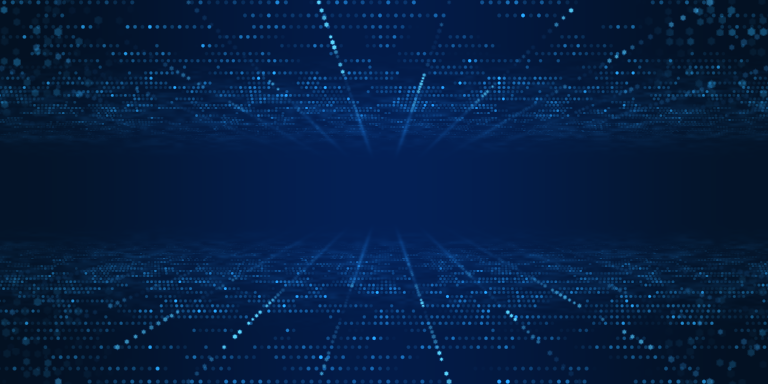
A Shadertoy shader for this background:

```glsl
// Two mirrored planes of glowing blue data dots receding to a dark central horizon.

float hash(vec2 p) {
    vec3 q = fract(vec3(p.xyx) * 0.1031);
    q += dot(q, q.yzx + 33.33);
    return fract((q.x + q.y) * q.z);
}

float noise(vec2 p) {
    vec2 i = floor(p), f = fract(p);
    f = f * f * (3.0 - 2.0 * f);
    return mix(mix(hash(i), hash(i + vec2(1, 0)), f.x),
               mix(hash(i + vec2(0, 1)), hash(i + vec2(1, 1)), f.x), f.y);
}

float hexDistance(vec2 p) {
    p = abs(p);
    return max(p.x, 0.5 * p.x + 0.866 * p.y);
}

float disc(float d, float radius, float soft) {
    return clamp((radius - d) / soft + 0.5, 0.0, 1.0);
}

// Dashed crosswise rows of small dots; q.y is the distance from the horizon
float dotRows(vec2 q, float seed, float pixel) {
    float row = floor(1.0 / q.y / 0.15);
    float y = 1.0 / ((row + 0.5) * 0.15);
    float column = floor(q.x / y / 0.045);
    vec2 center = vec2((column + 0.5) * 0.045 * y, y);
    float dash = smoothstep(0.46, 0.6, noise(vec2(column * 0.19 + seed, row * 7.3 + seed)));
    float sparkle = hash(vec2(column + seed, row));
    float light = dash * (0.2 + 0.75 * sparkle * sparkle);
    light += 0.5 * step(0.96, sparkle);
    return light * disc(length(q - center), 0.0022 + 0.006 * y, pixel * 1.2);
}

// Bright dots on the lines that meet at the vanishing point
float dotRays(vec2 q, float seed, float pixel) {
    float ray = floor(q.x / q.y / 0.687);
    float slope = (ray + 0.5) * 0.687;
    float cell = floor(1.0 / q.y / 0.09);
    float light = 0.0;
    for (int i = -2; i <= 2; i++) {
        float id = cell + float(i);
        float y = 1.0 / ((id + 0.5) * 0.09);
        vec2 center = vec2(slope * y, y);
        float side = smoothstep(0.4, 1.0, abs(center.x));
        float radius = (0.0025 + 0.0065 * y) * (0.75 + 0.4 * hash(vec2(id, ray + seed)) + 0.6 * side);
        float run = smoothstep(0.25, 0.75, noise(vec2(id * 0.29 + seed, ray * 5.7 + seed)));
        float glow = (0.12 + 0.88 * run) * mix(1.0, 0.5, side);
        glow *= step(0.2, hash(vec2(id + seed, ray * 3.0)));
        light = max(light, glow * disc(hexDistance(q - center), radius, pixel * 1.3 + 0.001));
    }
    return light * mix(1.0, 0.6, smoothstep(1.2, 2.6, abs(slope)));
}

// Scattered, out-of-focus hexagons toward the sides
float bokeh(vec2 q, float seed) {
    vec2 id = floor(q / 0.027);
    vec2 jitter = vec2(hash(id + seed), hash(id + seed + 17.0)) - 0.5;
    vec2 local = q - (id + 0.5 + 0.3 * jitter) * 0.027;
    float chance = hash(id + seed + 41.0);
    float light = step(0.55, chance) * (0.15 + 0.85 * pow(hash(id + seed + 73.0), 3.0));
    return light * disc(hexDistance(local), 0.006 + 0.004 * chance, 0.005);
}

void mainImage(out vec4 fragColor, in vec2 fragCoord) {
    float pixel = 1.0 / iResolution.y;
    vec2 p = (fragCoord - 0.5 * iResolution.xy) * pixel;
    float top = step(0.0, p.y);
    float seed = 11.0 + 26.0 * top;
    vec2 q = vec2(p.x, max(abs(p.y), 0.02));
    float side = abs(p.x);

    // Backdrop: blue in the middle, navy at both sides
    vec3 color = mix(vec3(0.014, 0.126, 0.335), vec3(0.014, 0.078, 0.16), smoothstep(0.0, 1.0, side));
    color *= 1.0 - 0.16 * smoothstep(0.12, 0.35, q.y);

    // Blurred streaks of haze near the horizon
    float band = smoothstep(0.08, 0.18, q.y) * smoothstep(0.38, 0.22, q.y);
    float streaks = noise(vec2(p.x * 14.0 + seed, q.y * 90.0)) * noise(vec2(p.x * 45.0, q.y * 160.0 + seed));
    color += vec3(0.02, 0.09, 0.14) * band * streaks;

    // Soft far ends of the rays
    float slope = (floor(q.x / q.y / 0.687) + 0.5) * 0.687;
    float offset = (q.x - slope * q.y) / sqrt(1.0 + slope * slope);
    float reach = smoothstep(0.08, 0.17, q.y) * smoothstep(0.3, 0.16, q.y) * exp(-0.9 * abs(slope));
    color += vec3(0.03, 0.14, 0.22) * reach * exp(-offset * offset / 0.00003);

    // Small rows
    float rows = dotRows(q, seed, pixel) * smoothstep(0.12, 0.27, q.y);
    rows *= mix(1.0, 0.7, smoothstep(0.5, 1.0, side));
    color += vec3(0.10, 0.40, 0.56) * rows;

    // Bright rays
    float rays = dotRays(q, seed, pixel) * smoothstep(0.11, 0.34, q.y);
    color = mix(color, mix(vec3(0.08, 0.36, 0.66), vec3(0.36, 0.84, 0.98), rays), min(rays * 1.1, 1.0));

    // Side bokeh, stronger above the horizon
    float edge = smoothstep(0.62, 0.95, side) * smoothstep(0.17, 0.28, q.y);
    color += vec3(0.07, 0.27, 0.36) * bokeh(q, seed) * edge * mix(0.6, 1.0, top);

    fragColor = vec4(color, 1.0);
}
```
